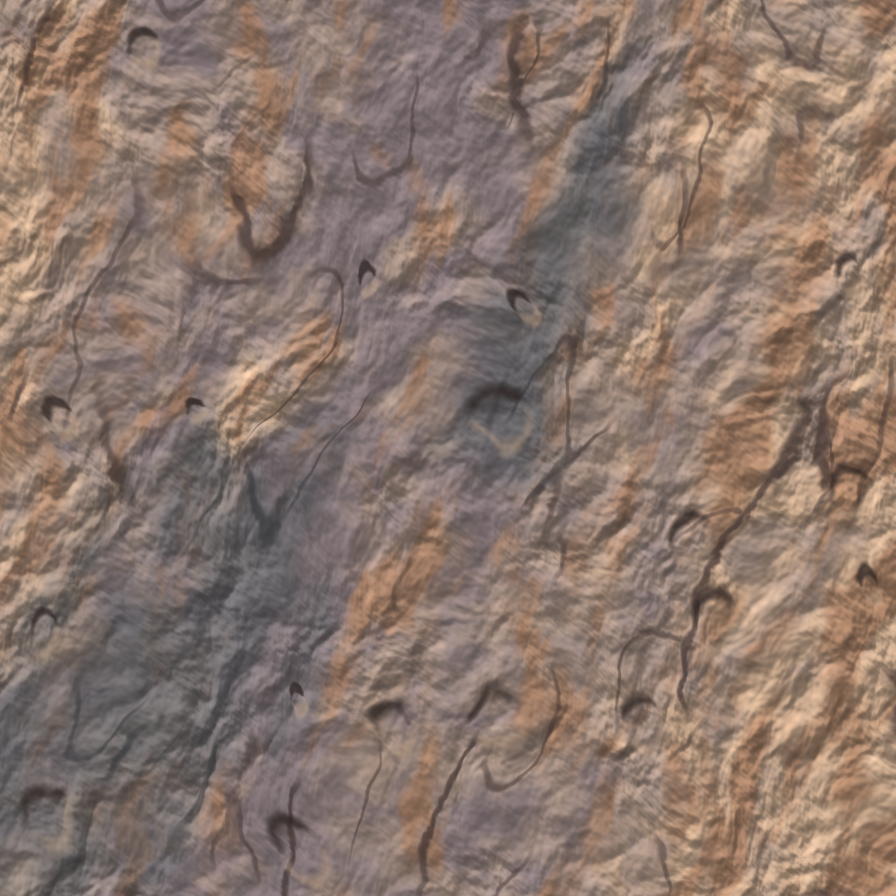
Reproduce this texture procedurally as a Shadertoy shader.

```glsl
// Weathered desert rock seen from above: mauve and slate strata between tan slopes.
// Broad zones and mottled stains are tinted by warped, leaning gradient noise, then
// patchy low relief, thin broken cracks and shadowed pits are laid over them.

#define TAN vec3(0.69, 0.58, 0.485)
#define SAND vec3(0.575, 0.50, 0.46)
#define MAUVE vec3(0.495, 0.44, 0.45)
#define RUST vec3(0.58, 0.435, 0.34)
#define SLATE vec3(0.345, 0.35, 0.365)
#define UMBER vec3(0.25, 0.20, 0.19)
#define LEAN 0.30
#define WARP 0.06
#define RELIEF 0.034
#define CRACK_WIDTH 0.035
#define PIT_CELLS 8.0
#define GRAIN 0.08

uint scramble(uint n) {
    n = (n ^ (n >> 16)) * 0x7feb352dU;
    n = (n ^ (n >> 15)) * 0x846ca68bU;
    return n ^ (n >> 16);
}

float hash(vec2 cell, int seed) {
    ivec2 i = ivec2(cell);
    uint n = scramble(uint(i.x) + scramble(uint(i.y) + scramble(uint(seed))));
    return float(n >> 8) / 16777216.0;
}

float cornerSlope(vec2 cell, vec2 offset) {
    float angle = 6.28318 * hash(cell, 1);
    return dot(vec2(cos(angle), sin(angle)), offset);
}

float gradientNoise(vec2 p) {
    vec2 i = floor(p), f = p - i;
    vec2 u = f * f * f * (f * (f * 6.0 - 15.0) + 10.0);
    vec2 e = vec2(1.0, 0.0);
    float low = mix(cornerSlope(i, f), cornerSlope(i + e, f - e), u.x);
    float high = mix(cornerSlope(i + e.yx, f - e.yx), cornerSlope(i + 1.0, f - 1.0), u.x);
    return mix(low, high, u.y);
}

float fbm(vec2 p) {
    float sum = 0.0, amplitude = 0.7;
    for (int i = 0; i < 4; i++) {
        sum += amplitude * gradientNoise(p);
        p = mat2(1.95, 0.55, -0.55, 1.95) * p + vec2(17.3, 9.1);
        amplitude *= 0.5;
    }
    return sum;
}

float segmentDistance(vec2 p, vec2 a, vec2 b) {
    vec2 ab = b - a;
    return length(p - a - ab * clamp(dot(p - a, ab) / dot(ab, ab), 0.0, 1.0));
}

// Bends the plane so that all layers share the same irregular flow.
vec2 flow(vec2 p) {
    return p + WARP * vec2(fbm(p * 3.5 + 3.0), fbm(p * 3.5 + 41.0));
}

// Coordinates across and along the leaning strands.
vec2 strandSpace(vec2 q) {
    return vec2(q.x - LEAN * q.y, q.y);
}

// Two rounded tan knobs in the middle of the mauve zone.
float mounds(vec2 q) {
    float lower = segmentDistance(q, vec2(0.28, 0.53), vec2(0.34, 0.60)) - 0.055;
    float upper = segmentDistance(q, vec2(0.46, 0.71), vec2(0.52, 0.76)) - 0.03;
    return 1.0 - smoothstep(-0.035, 0.018, min(lower, upper));
}

// Scattered hollows, mostly in the lower part.
float pits(vec2 q) {
    vec2 g = (q + 0.012 * fbm(q * 22.0)) * PIT_CELLS, base = floor(g);
    float depth = 0.0;
    for (int k = 0; k < 9; k++) {
        vec2 cell = base + vec2(k % 3 - 1, k / 3 - 1);
        vec2 center = cell + 0.2 + 0.6 * vec2(hash(cell, 2), hash(cell, 3));
        float radius = mix(0.10, 0.25, hash(cell, 4));
        float present = step(hash(cell, 5), 0.42 - 0.055 * cell.y);
        float d = length((g - center) * vec2(1.0, 0.8));
        depth = max(depth, present * (1.0 - smoothstep(radius * 0.65, radius, d)));
    }
    return depth;
}

float height(vec2 p) {
    vec2 q = flow(p), s = strandSpace(q);
    float ledges = abs(gradientNoise(s * vec2(19.0, 13.0) + 5.0));
    return 0.4 * fbm(s * vec2(13.0, 7.0)) + 0.4 * ledges + 0.35 * fbm(q * 24.0)
         + 0.2 * mounds(q);
}

// Thin lines where the noise crosses zero, kept only in places.
float cracks(vec2 q, vec2 scale, float seed) {
    vec2 s = strandSpace(q);
    float seam = abs(gradientNoise(s * scale + seed) + 0.07 * fbm(q * 24.0));
    float kept = smoothstep(0.02, 0.22, gradientNoise(s * vec2(8.0, 5.0) + seed * 3.0));
    return kept * (1.0 - smoothstep(0.2 * CRACK_WIDTH, CRACK_WIDTH, seam));
}

void mainImage(out vec4 fragColor, in vec2 fragCoord) {
    vec2 p = fragCoord / iResolution.xy;
    vec2 q = flow(p), s = strandSpace(q);

    // Broad zones: warm flanks, a mauve axis, slate hollows
    float mottle = fbm(q * 17.0 + 60.0);
    float warm = (abs(q.x - 0.30 - 0.17 * q.y) - 0.22) * 1.5 + 0.5 * mounds(q)
               + 0.7 * fbm(s * vec2(7.0, 3.0) + 20.0) + 0.7 * mottle;
    float basin = segmentDistance(q, vec2(0.06, 0.04), vec2(0.25, 0.38)) / 0.21;
    float gully = segmentDistance(q, vec2(0.70, 0.92), vec2(0.56, 0.52)) / 0.075;
    float cool = 1.1 - min(basin, gully) + 1.0 * fbm(s * vec2(12.0, 7.0) + 80.0);

    vec3 color = mix(MAUVE, SAND, smoothstep(-0.35, 0.15, warm));
    color = mix(color, TAN, smoothstep(0.10, 0.65, warm));
    float rust = fbm(s * vec2(17.0, 7.0) + 33.0) + 0.25 * warm - 0.3 * mottle;
    color = mix(color, RUST, 0.8 * smoothstep(0.02, 0.36, rust));
    color = mix(color, SLATE, 0.75 * smoothstep(0.1, 1.0, cool) * (1.0 - 0.7 * mounds(q)));

    // Relief toward the light, rough on warm ground and smooth on mauve
    vec2 light = normalize(vec2(-0.35, 0.94));
    float reach = 0.005;
    float rough = smoothstep(-0.4, 0.5, fbm(q * 6.0 + 90.0) + 0.5 * warm);
    float slope = RELIEF * (height(p) - height(p + light * reach)) / reach;
    slope *= mix(0.5, 1.3, rough);
    color *= 1.0 + 0.7 * slope / (1.0 + abs(slope));

    // Cracks, cold in the slate and brown elsewhere
    float crack = max(cracks(q, vec2(6.5, 2.2), 11.0), 0.7 * cracks(q, vec2(11.0, 5.0), 29.0));
    vec3 shadow = mix(UMBER, SLATE * 0.65, smoothstep(0.2, 0.8, cool));
    color = mix(color, shadow, 0.7 * crack);

    // Pits: shadowed upper rim, bright lower rim
    float rim = pits(q) - pits(q + light * 0.013);
    color = mix(color, UMBER * 0.7, 0.75 * max(rim, 0.0));
    color = mix(color, TAN * 1.08, 0.45 * max(-rim, 0.0));

    color *= 1.0 + GRAIN * gradientNoise(p * 120.0) + 0.1 * fbm(q * 45.0 + 7.0);
    fragColor = vec4(clamp(color, 0.0, 1.0), 1.0);
}
```
